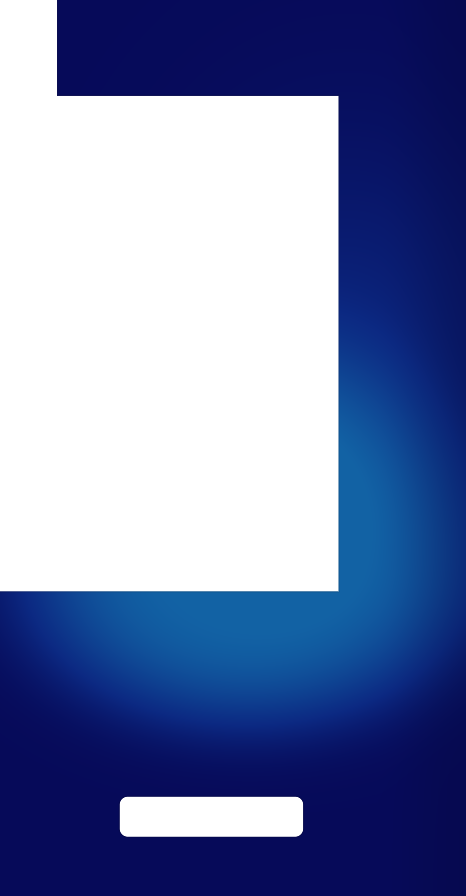
Reproduce this background procedurally as a Shadertoy shader.

```glsl
// Deep blue backdrop with an azure glow, cut by a white panel, a white strip
// in the upper left corner and a rounded white bar near the bottom.
// Soft elliptical falloffs feed a colour ramp; box distances cut the shapes.

#define ASPECT 0.5208
#define GLOW_CENTER vec2(0.276, 0.362)
#define GLOW_WIDTH 0.247
#define GLOW_BELOW 0.169
#define GLOW_ABOVE 0.247
#define HAZE_STRENGTH 0.27
#define RIM_WIDTH 0.0022
#define NIGHT vec3(0.025, 0.040, 0.350)
#define ROYAL vec3(0.045, 0.160, 0.510)
#define AZURE vec3(0.070, 0.385, 0.645)

float boxDistance(vec2 p, vec2 low, vec2 high, float radius) {
    vec2 q = abs(p - 0.5 * (low + high)) - 0.5 * (high - low) + radius;
    return length(max(q, 0.0)) + min(max(q.x, q.y), 0.0) - radius;
}

// Flat-topped glow, taller above its centre, plus a broad haze on the right
float glowLevel(vec2 p) {
    vec2 d = p - GLOW_CENTER;
    d /= vec2(GLOW_WIDTH, d.y < 0.0 ? GLOW_BELOW : GLOW_ABOVE);
    float core = dot(d, d);
    vec2 h = (p - vec2(0.39, 0.61)) / vec2(0.17, 0.22);
    return exp(-core * core) + HAZE_STRENGTH * exp(-dot(h, h));
}

vec3 backdrop(vec2 p) {
    float level = glowLevel(p);
    vec3 color = mix(NIGHT, ROYAL, clamp(level / 0.35, 0.0, 1.0));
    color = mix(color, AZURE, clamp((level - 0.35) / 0.65, 0.0, 1.0));
    // Slight darkening toward the right side
    return color * (1.0 - 0.10 * smoothstep(0.42, ASPECT, p.x));
}

void mainImage(out vec4 fragColor, in vec2 fragCoord) {
    vec2 p = fragCoord / iResolution.xy * vec2(ASPECT, 1.0);
    float pixel = 1.0 / iResolution.y;

    // White cutouts; the panel and strip run past the canvas edge
    float panel = boxDistance(p, vec2(-0.2, 0.340), vec2(0.3783, 0.893), 0.0);
    float strip = boxDistance(p, vec2(-0.2, 0.880), vec2(0.0638, 1.2), 0.0);
    float bar = boxDistance(p, vec2(0.1338, 0.0662), vec2(0.3388, 0.1108), 0.009);
    float cutout = min(min(panel, strip), bar);

    // Thin dark rim beside each cutout
    vec3 color = backdrop(p);
    color *= 1.0 - 0.15 * (1.0 - smoothstep(0.0, RIM_WIDTH, cutout));

    float white = 1.0 - smoothstep(-0.5 * pixel, 0.5 * pixel, cutout);
    fragColor = vec4(mix(color, vec3(1.0), white), 1.0);
}
```
